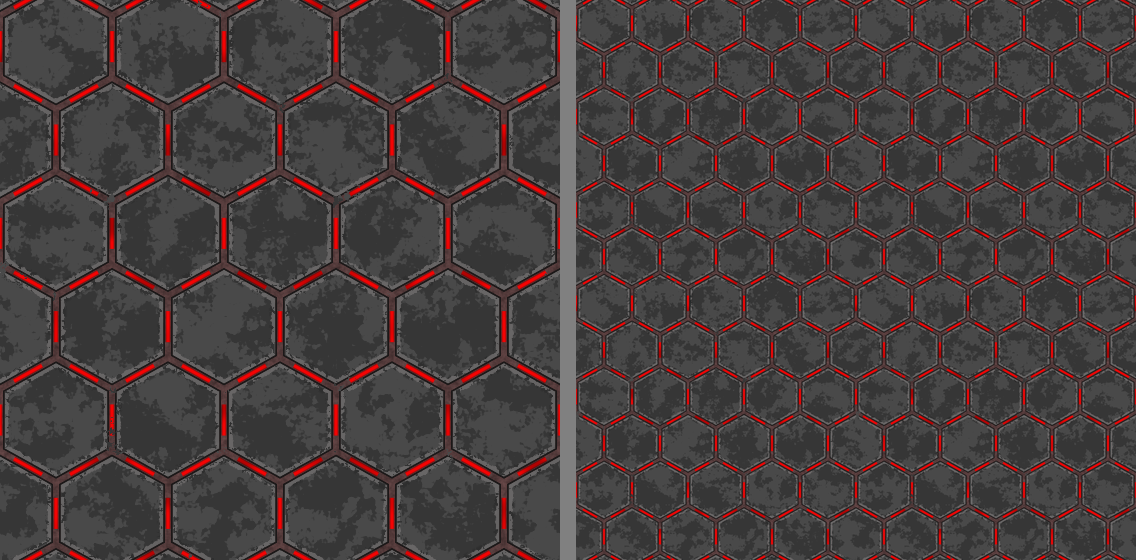
Left: one tile. Right: repeated 2 by 2.
A WebGL 2 fragment shader for this pattern:

```glsl
#version 300 es
precision highp float;
precision highp int;
// Worn dark hexagonal plates, separated by grooves holding short red light bars.
// Two staggered lattices give the cells; the distance to the cell border shapes
// the groove and bevel, and wrapping gradient noise adds grime and wear.

uniform vec2 u_resolution;
out vec4 fragColor;

// Layout: lengths are in cell widths
const float COLUMNS = 5.0;
const float ROWS = 6.0;
const float PITCH = COLUMNS / ROWS;      // distance between rows
const float SIDE = PITCH / 3.0;          // half of a vertical side
const float BAR_HALF_WIDTH = 0.023;
const float BAR_SPAN = 0.50;             // lit share of each side
const float SEAM_AT = 0.034;
const float SEAM_WIDTH = 0.009;
const float BEVEL_IN = 0.044;
const float BEVEL_OUT = 0.073;
const float CELL_VARIATION = 0.22;
const float CORNER_WEAR = 0.30;
const float WEAR_LIMIT = 0.66;

// Colours
const vec3 PLATE_LIGHT = vec3(0.285);
const vec3 PLATE_DARK = vec3(0.212);
const vec3 PIT = vec3(0.17);
const vec3 BEVEL = vec3(0.43, 0.42, 0.42);
const vec3 SEAM = vec3(0.105, 0.095, 0.095);
const vec3 GROOVE = vec3(0.33, 0.23, 0.23);
const vec3 BAR_CORE = vec3(0.96, 0.01, 0.01);
const vec3 BAR_EDGE = vec3(0.48, 0.07, 0.07);

float hash(ivec2 cell, int seed) {
  uint h = uint(cell.x) * 374761393u + uint(cell.y) * 668265263u + uint(seed) * 69069u;
  h = (h ^ (h >> 13)) * 1274126177u;
  h = (h ^ (h >> 16)) * 73244475u;
  return float((h ^ (h >> 15)) & 65535u) / 65536.0;
}

float cornerSlope(ivec2 corner, vec2 offset, int period, int seed) {
  float angle = 6.28319 * hash(corner % period, seed);
  return dot(vec2(cos(angle), sin(angle)), offset);
}

// Gradient noise that repeats over the unit square
float noise(vec2 uv, int period, int seed) {
  vec2 p = uv * float(period);
  ivec2 i = ivec2(floor(p));
  vec2 f = fract(p);
  vec2 w = f * f * f * (f * (f * 6.0 - 15.0) + 10.0);
  float low = mix(cornerSlope(i, f, period, seed),
                  cornerSlope(i + ivec2(1, 0), f - vec2(1, 0), period, seed), w.x);
  float high = mix(cornerSlope(i + ivec2(0, 1), f - vec2(0, 1), period, seed),
                   cornerSlope(i + ivec2(1, 1), f - vec2(1, 1), period, seed), w.x);
  return mix(low, high, w.y);
}

float fbm(vec2 uv, int period, int octaves, float gain, int seed) {
  float sum = 0.0, amplitude = 1.0;
  for (int k = 0; k < octaves; k++) {
    sum += amplitude * noise(uv, period, seed + k);
    amplitude *= gain;
    period *= 2;
  }
  return sum;
}

// x: distance inside the border, y: 0 at the middle of a side and 1 at its ends
vec2 hexBorder(vec2 q) {
  vec2 a = abs(q);
  vec2 slant = vec2(0.5, -SIDE);
  vec2 along = normalize(slant);
  vec2 fromMiddle = a - vec2(0.25, 1.5 * SIDE);
  float slantDistance = -dot(fromMiddle, vec2(-along.y, along.x));
  vec2 upright = vec2(0.5 - a.x, a.y / SIDE);
  vec2 sloped = vec2(slantDistance, abs(dot(fromMiddle, along)) * 2.0 / length(slant));
  return upright.x < sloped.x ? upright : sloped;
}

vec2 nearestCentre(vec2 p, vec2 origin) {
  vec2 period = vec2(1.0, 2.0 * PITCH);
  return origin + period * floor((p - origin) / period + 0.5);
}

void main() {
  vec2 uv = gl_FragCoord.xy / u_resolution;
  vec2 p = uv * COLUMNS;
  float pixel = COLUMNS / min(u_resolution.x, u_resolution.y);

  // Cell lookup
  vec2 centre = nearestCentre(p, vec2(0.0, 0.5 * PITCH));
  vec2 other = nearestCentre(p, vec2(0.5, 1.5 * PITCH));
  if (hexBorder(p - other).x > hexBorder(p - centre).x) centre = other;
  vec2 border = hexBorder(p - centre);
  float d = border.x;
  ivec2 wrap = ivec2(int(2.0 * COLUMNS), int(ROWS));
  ivec2 id = (ivec2(floor(centre * vec2(2.0, 1.0 / PITCH) + 0.25)) + wrap) % wrap;

  // Mottled plate
  float grime = fbm(uv, 11, 5, 0.76, 1) + CELL_VARIATION * (hash(id, 90) - 0.5);
  float fine = fbm(uv, 64, 3, 0.8, 20);
  vec3 plate = mix(PLATE_DARK, PLATE_LIGHT, smoothstep(-0.10, 0.08, grime));

  // Chipped bevel, with pits along its outer rim
  float rim = d + 0.018 * fine;
  float bevel = smoothstep(BEVEL_IN - 0.008, BEVEL_IN + 0.004, d)
              * (1.0 - smoothstep(BEVEL_OUT - 0.006, BEVEL_OUT + 0.006, rim));
  bevel *= 1.0 - smoothstep(0.22, 0.34, fine + 0.35 * grime);
  float pits = smoothstep(0.20, 0.30, fine) * smoothstep(0.045, 0.06, d)
             * (1.0 - smoothstep(0.08, 0.11, d));
  vec3 color = mix(mix(plate, BEVEL, 0.85 * bevel), PIT, 0.75 * pits);

  // Groove and its dark seams
  vec3 groove = GROOVE * (1.0 + 0.25 * fine);
  color = mix(groove, color, smoothstep(SEAM_AT, BEVEL_IN, d));
  color = mix(color, SEAM, 1.0 - smoothstep(0.3 * SEAM_WIDTH, 1.3 * SEAM_WIDTH, abs(d - SEAM_AT)));

  // Light bar, brightest along its middle
  float softness = max(pixel, 0.004);
  float lit = (1.0 - smoothstep(BAR_HALF_WIDTH - softness, BAR_HALF_WIDTH + softness, d))
            * (1.0 - smoothstep(BAR_SPAN - 0.02, BAR_SPAN + 0.02, border.y));
  vec3 bar = mix(BAR_CORE, BAR_EDGE, smoothstep(0.3, 1.0, d / BAR_HALF_WIDTH));
  bar *= 1.0 - 0.3 * smoothstep(0.0, 0.5, noise(uv, 13, 40));
  color = mix(color, bar, lit);

  // Bare patches, mostly around the corners
  float wear = 1.1 * noise(uv, 7, 60) + 0.4 * fine
             + CORNER_WEAR * smoothstep(0.55, 1.0, border.y);
  color = mix(color, plate, smoothstep(WEAR_LIMIT, WEAR_LIMIT + 0.08, wear));
  fragColor = vec4(color, 1.0);
}
```
